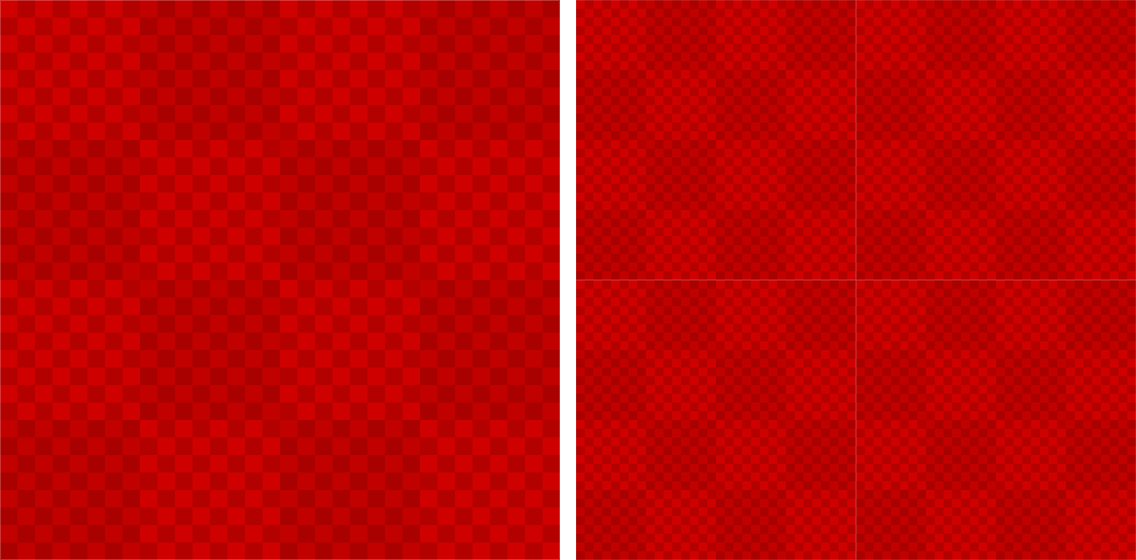
Left: one tile. Right: repeated 2 by 2.
This pattern is drawn by a three.js fragment shader. Its source:

```glsl
// Red checkerboard of 32 x 32 squares, shaded by a coarser 4 x 4 checker of
// lighter and darker blocks, with a thin translucent white line round the edge.
// Both checkers are products of softened square waves, so the tile wraps.

varying vec2 vUv;

const float SQUARES = 32.0;
const float BLOCKS = 4.0;
const float SOFTNESS = 0.0005;      // half width of a smoothed edge
const float LINE_WIDTH = 1.0 / 512.0;
const float LINE_OPACITY = 0.2;

const vec3 BRIGHT_LIGHT = vec3(0.812, 0.004, 0.0);
const vec3 BRIGHT_DARK = vec3(0.702, 0.004, 0.0);
const vec3 SHADED_LIGHT = vec3(0.755, 0.004, 0.0);
const vec3 SHADED_DARK = vec3(0.663, 0.004, 0.0);

// Square wave: +1 over even cells, -1 over odd cells, with soft steps
vec2 squareWave(vec2 cell, float softness) {
  vec2 edgeDistance = 0.5 - abs(2.0 * fract(0.5 * cell + 0.25) - 1.0);
  return clamp(edgeDistance / softness, -1.0, 1.0);
}

// Checker of count x count cells: 1 on the first cell, 0 on its neighbours
float checker(vec2 p, float count, float softness) {
  vec2 wave = squareWave(p * count, softness * count);
  return 0.5 + 0.5 * wave.x * wave.y;
}

// Coverage of a line running inside all four edges of the unit square
float frame(vec2 p, float width, float softness) {
  vec2 inset = min(p, 1.0 - p);
  float edgeDistance = min(inset.x, inset.y);
  return 1.0 - smoothstep(width - softness, width + softness, edgeDistance);
}

void main() {
  vec2 p = vec2(vUv.x, 1.0 - vUv.y);  // count cells from the top left

  // Fine squares within coarse blocks
  float square = checker(p, SQUARES, SOFTNESS);
  float block = checker(p, BLOCKS, SOFTNESS);
  vec3 light = mix(SHADED_LIGHT, BRIGHT_LIGHT, block);
  vec3 dark = mix(SHADED_DARK, BRIGHT_DARK, block);
  vec3 color = mix(dark, light, square);

  // Edge line
  float line = frame(p, LINE_WIDTH, SOFTNESS);
  color = mix(color, vec3(1.0), LINE_OPACITY * line);

  gl_FragColor = vec4(color, 1.0);
}
```
